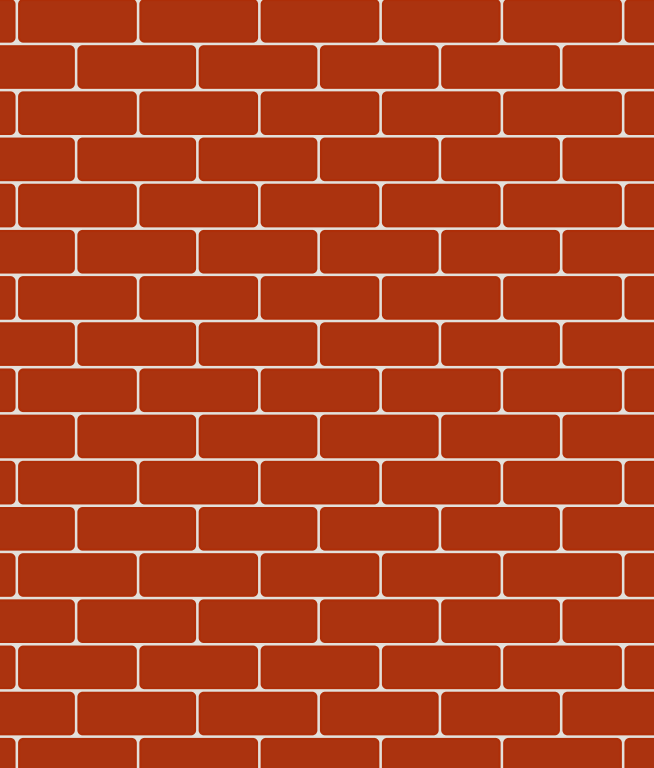
Reproduce this pattern procedurally as a Shadertoy shader.

```glsl
// Running-bond brick wall: flat red bricks with rounded corners and thin pale mortar.
// Each pixel is folded into one brick cell, with alternate courses shifted by about
// half a brick; a rounded-box distance then separates rim, face and mortar.

// Lengths are fractions of the canvas height
const vec2 BRICK_PITCH = vec2(0.1579, 0.06013);   // about 5.4 across, 16.6 down
const vec2 FIRST_JOINT = vec2(0.0219, 0.0572);    // from the upper left corner
const float COURSE_SHIFT = 0.489;                 // in bricks
const float JOINT_WIDTH = 0.0033;
const float CORNER_RADIUS = 0.0068;
const float RIM_DEPTH = 0.0026;
const float RIM_WIDTH = 0.0016;

const vec3 BRICK_COLOR = vec3(0.67, 0.20, 0.06);
const vec3 RIM_COLOR = vec3(0.68, 0.18, 0.03);
const vec3 MORTAR_COLOR = vec3(0.89, 0.88, 0.86);

float roundedBox(vec2 p, vec2 halfSize, float radius) {
    vec2 q = abs(p) - halfSize + radius;
    return length(max(q, 0.0)) + min(max(q.x, q.y), 0.0) - radius;
}

// Position relative to the centre of the brick that holds p
vec2 brickLocal(vec2 p) {
    vec2 cell = (p - FIRST_JOINT) / BRICK_PITCH;
    float shifted = 1.0 - mod(floor(cell.y), 2.0);
    cell.x -= COURSE_SHIFT * shifted;
    return (fract(cell) - 0.5) * BRICK_PITCH;
}

void mainImage(out vec4 fragColor, in vec2 fragCoord) {
    float pixel = 1.0 / iResolution.y;
    vec2 p = vec2(fragCoord.x, iResolution.y - fragCoord.y) * pixel;

    // Signed distance to the brick outline, negative inside
    vec2 halfSize = 0.5 * (BRICK_PITCH - JOINT_WIDTH);
    float d = roundedBox(brickLocal(p), halfSize, CORNER_RADIUS);

    // Slightly richer rim just inside the edge
    float rim = 1.0 - smoothstep(0.0, RIM_WIDTH, abs(d + 0.5 * RIM_DEPTH) - 0.5 * RIM_WIDTH);
    vec3 color = mix(BRICK_COLOR, RIM_COLOR, rim);

    // Mortar with an edge one pixel wide
    float mortar = clamp(d / pixel + 0.5, 0.0, 1.0);
    color = mix(color, MORTAR_COLOR, mortar);

    fragColor = vec4(color, 1.0);
}
```
